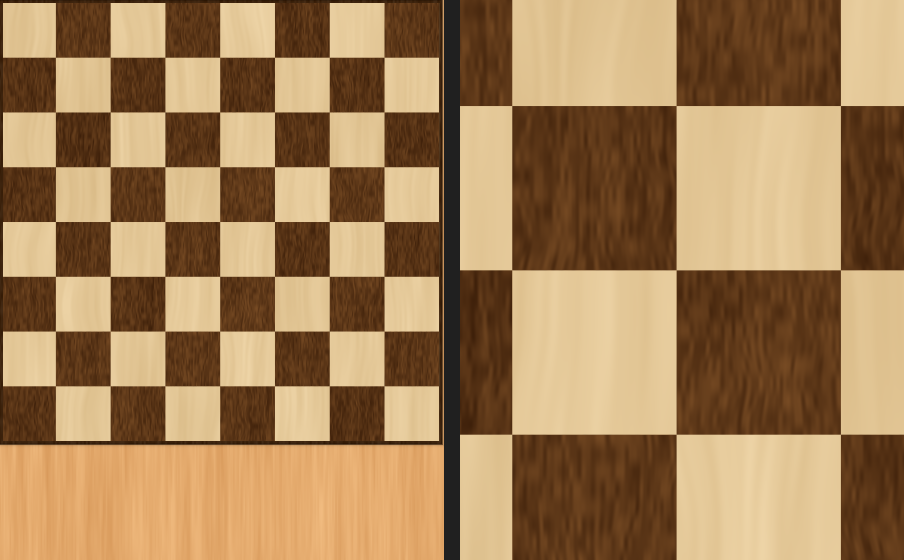
Left, the full canvas; right, a detail of the centre.
Give the GLSL for this pattern, as a WebGL 1 fragment shader.

```glsl
precision highp float;
// An eight by eight wooden checkerboard with a thin dark frame, lying on a pale plank.
uniform vec2 u_resolution;

float hash(vec2 p) {
  vec3 q = fract(p.xyx * vec3(0.1031, 0.1030, 0.0973));
  q += dot(q, q.yzx + 33.33);
  return fract((q.x + q.y) * q.z);
}

float noise(vec2 p) {
  vec2 i = floor(p), f = fract(p);
  f = f * f * (3.0 - 2.0 * f);
  return mix(mix(hash(i), hash(i + vec2(1.0, 0.0)), f.x),
             mix(hash(i + vec2(0.0, 1.0)), hash(i + vec2(1.0, 1.0)), f.x), f.y);
}

// Pale maple: broad soft bands with a few fine curved veins
vec3 mapleWood(vec2 p, float seed) {
  vec2 q = p + seed * vec2(17.0, 31.0);
  float bend = 0.022 * noise(q * vec2(14.0, 9.0));
  float band = noise(vec2((q.x + bend) * 45.0, q.y * 5.0)) - 0.5;
  float vein = noise(vec2((q.x + bend) * 150.0, q.y * 7.0)) - 0.5;
  float tone = 0.05 * band + 0.035 * vein + 0.025 * (seed - 0.5);
  return vec3(0.892, 0.782, 0.592) + tone * vec3(0.8, 1.0, 1.25);
}

// Dark walnut: short upright pores over warm patches
vec3 walnutWood(vec2 p, float seed) {
  vec2 q = p + seed * vec2(23.0, 11.0);
  q.x += 0.006 * noise(q * vec2(25.0, 30.0));
  float fleck = noise(q * vec2(330.0, 75.0)) - 0.5;
  float streak = noise(q * vec2(130.0, 14.0)) - 0.5;
  float patchTone = noise(q * vec2(22.0, 16.0)) - 0.5;
  float tone = 0.13 * fleck + 0.06 * streak + 0.035 * patchTone + 0.035 * (seed - 0.5);
  return vec3(0.353, 0.208, 0.088) + tone * vec3(1.0, 0.75, 0.45);
}

// Plank: long straight streaks
vec3 plankWood(vec2 p) {
  float wide = noise(p * vec2(38.0, 1.5)) - 0.5;
  float fine = noise(p * vec2(120.0, 6.0) + 40.0) - 0.5;
  float hair = noise(p * vec2(300.0, 14.0) + 90.0) - 0.5;
  float tone = 0.06 * wide + 0.055 * fine + 0.035 * hair;
  return vec3(0.893, 0.665, 0.425) + tone * vec3(0.8, 1.1, 1.2);
}

// Signed distance to a box given by two opposite corners
float boxDistance(vec2 p, vec2 a, vec2 b) {
  vec2 d = abs(p - 0.5 * (a + b)) - 0.5 * (b - a);
  return max(d.x, d.y);
}

void main() {
  // Canvas widths, measured from the top left
  vec2 p = vec2(gl_FragCoord.x, u_resolution.y - gl_FragCoord.y) / u_resolution.x;
  float pixel = 1.0 / u_resolution.x;

  // Alternating squares with smoothed edges
  float pitch = 0.12336;
  vec2 grid = (p - vec2(0.0025, 0.0066)) / pitch;
  float seed = hash(floor(grid) + 7.0);
  vec2 wave = abs(mod(grid - 0.5, 2.0) - 1.0) - 0.5;
  vec2 side = clamp(2.0 * wave * pitch / pixel, -1.0, 1.0);
  float pale = 0.5 + 0.5 * side.x * side.y;
  vec3 squares = mix(walnutWood(p, seed), mapleWood(p, seed), pale);

  // Frame, darkest at its outer rim
  float inner = boxDistance(p, vec2(0.0066), vec2(0.9893, 0.9934));
  float outer = boxDistance(p, vec2(-0.01, -0.001), vec2(0.9965, 1.0012));
  vec3 frame = vec3(0.235, 0.135, 0.05) + 0.07 * (noise(p * vec2(230.0, 60.0)) - 0.5);
  frame *= mix(0.65, 1.0, smoothstep(0.0, 0.004, -outer));
  vec3 board = mix(squares, frame, smoothstep(-0.5 * pixel, 0.5 * pixel, inner));

  // Board laid on the plank with a slim shadow
  vec3 plank = plankWood(p) * (1.0 - 0.3 * exp(-max(outer, 0.0) * 450.0));
  vec3 color = mix(board, plank, smoothstep(-0.5 * pixel, 0.5 * pixel, outer));
  gl_FragColor = vec4(color, 1.0);
}
```
